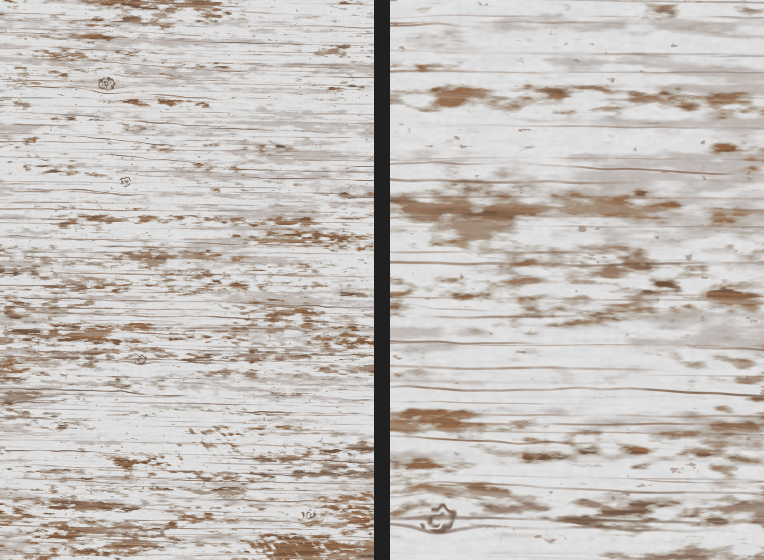
Left, the full canvas; right, a detail of the centre.
Write a Shadertoy shader that draws this texture.

```glsl
#define PAINT_WHITE vec3(0.872, 0.872, 0.872)
#define PAINT_GREY vec3(0.75, 0.725, 0.71)
#define STAIN vec3(0.68, 0.635, 0.58)
#define WOOD_GREY vec3(0.60, 0.51, 0.45)
#define WOOD_WARM vec3(0.57, 0.41, 0.29)
#define WOOD_DARK vec3(0.41, 0.31, 0.24)
#define WEAR_LEVEL 0.75
#define WEAR_EDGE 0.10
#define GRAIN_TILT 0.018
#define CRACK_WIDTH 0.0005
#define KNOT_COUNT 4
#define SAW_PITCH 88.0

float hash(vec2 p) {
    return fract(sin(dot(p, vec2(127.1, 311.7))) * 43758.5453);
}

float noise(vec2 p) {
    vec2 i = floor(p), f = fract(p);
    f = f * f * (3.0 - 2.0 * f);
    return mix(mix(hash(i), hash(i + vec2(1, 0)), f.x),
               mix(hash(i + vec2(0, 1)), hash(i + vec2(1, 1)), f.x), f.y);
}

float fbm(vec2 p) {
    float sum = 0.0, amp = 0.533;
    for (int i = 0; i < 4; i++) {
        sum += amp * noise(p);
        p = p * 2.03 + 17.3;
        amp *= 0.5;
    }
    return sum;
}

// Broken hairline splits, one per row, drifting with the grain
float cracks(vec2 p, float rows, float pixel) {
    float y = p.y * rows + 1.1 * noise(p * vec2(2.2, 4.0));
    float row = floor(y);
    float seed = hash(vec2(row, rows));
    float wobble = noise(vec2(p.x * 14.0, row * 3.7)) + 0.5 * noise(vec2(p.x * 60.0, row * 5.1));
    float centre = 0.2 + 0.5 * seed + 0.16 * (wobble - 0.5);
    float dist = abs(fract(y) - centre) / rows;
    float present = smoothstep(0.40, 0.70, noise(vec2(p.x * 5.0 + seed * 50.0, row * 7.3)));
    float gaps = smoothstep(0.15, 0.70, fbm(vec2(p.x * 28.0 + seed * 90.0, row * 2.9)));
    float width = CRACK_WIDTH * (0.4 + 1.2 * seed);
    return present * gaps * (1.0 - smoothstep(width * 0.3, width + 0.8 * pixel, dist));
}

void mainImage(out vec4 fragColor, in vec2 fragCoord) {
    float pixel = 1.0 / iResolution.y;
    vec2 uv = fragCoord * pixel;
    float aspect = iResolution.x * pixel;
    vec2 p = uv + vec2(0.0, GRAIN_TILT * uv.x);

    // Knots: bend the grain and collect rings
    float knotRing = 0.0, knotHalo = 0.0, knotCore = 0.0;
    for (int i = 0; i < KNOT_COUNT; i++) {
        float id = float(i);
        vec2 centre = vec2(aspect * (0.1 + 0.8 * hash(vec2(id, 4.7))),
                           (id + 0.25 + 0.5 * hash(vec2(id, 9.2))) / float(KNOT_COUNT));
        vec2 d = uv - centre;
        float size = 0.009 + 0.007 * hash(vec2(id, 2.3));
        float r = length(d * vec2(0.85, 1.1)) / size;
        p.y -= 0.6 * d.y * exp(-r * r * 0.35);
        r += 0.5 * (noise(d * 260.0 + id * 9.0) - 0.5);
        float broken = smoothstep(0.25, 0.6, noise(d * 190.0 + 31.0 + id));
        float rings = 0.5 + 0.5 * cos(6.283 * (r - 0.8) * 1.7);
        knotRing += broken * rings * (1.0 - smoothstep(0.85, 1.25, r));
        knotCore += 1.0 - smoothstep(0.5, 1.1, r);
        vec2 stretched = d * vec2(0.4, 1.0) / size;
        knotHalo += exp(-dot(stretched, stretched));
    }

    // Wear: long streaks, broad patches and flaked, ragged edges
    float streak = fbm(p * vec2(8.0, 62.0));
    float broad = fbm(p * vec2(3.5, 11.0) + 41.0);
    float ragged = fbm(p * vec2(62.0, 190.0) + 7.0);
    float flakes = noise(uv * vec2(210.0, 330.0) + 5.0) - 0.5;
    float wear = streak + 0.6 * (broad - 0.5) + 0.85 * (ragged - 0.5) + 0.09 * flakes;
    float lowBand = 1.0 - smoothstep(0.05, 0.30, uv.y);
    wear += 0.20 * lowBand;
    wear += 0.05 * (1.0 - smoothstep(0.0, 0.12, abs(uv.y - 0.40)));
    wear += 0.09 * knotHalo - 0.12 * knotCore;

    // Slanted saw tooth marks in the lower patches
    float sawZone = smoothstep(0.40, 0.60, noise(uv * vec2(6.0, 9.0) + 3.0))
                  * (1.0 - smoothstep(0.20, 0.34, uv.y));
    float teeth = sin(6.283 * SAW_PITCH * (0.75 * uv.x + 0.6 * uv.y)
                + 3.0 * noise(uv * 35.0));
    wear += 0.16 * sawZone * teeth * noise(uv * vec2(90.0, 190.0));

    // Paint: white with thin grey streaks and a hazy side
    float haze = smoothstep(0.35, 0.62, uv.x) * smoothstep(0.45, 0.75, uv.y);
    float thin = fbm(p * vec2(6.0, 85.0) + 91.0) + 0.4 * (broad - 0.5)
               + 0.6 * (ragged - 0.5) + 0.06 * haze;
    vec3 color = mix(PAINT_WHITE, PAINT_GREY, smoothstep(0.46, 0.74, thin));
    float stain = smoothstep(WEAR_LEVEL - 0.17, WEAR_LEVEL, wear);
    color = mix(color, STAIN, 0.75 * stain);

    // Bare wood
    float fibre = fbm(p * vec2(18.0, 210.0) + 23.0);
    float warmth = smoothstep(0.38, 0.68, fbm(p * vec2(4.0, 17.0) + 63.0) + 0.07 * lowBand);
    vec3 wood = mix(WOOD_GREY, WOOD_WARM, warmth);
    wood = mix(wood, WOOD_DARK, 0.85 * smoothstep(0.48, 0.74, fibre));
    wood = mix(wood, STAIN, 0.6 * (1.0 - smoothstep(0.28, 0.48, fibre)));
    float bare = smoothstep(WEAR_LEVEL - 0.5 * WEAR_EDGE, WEAR_LEVEL + WEAR_EDGE, wear);
    color = mix(color, wood, bare);

    // Cracks, specks and knot rings
    float split = max(cracks(p, 37.0, pixel), 0.8 * cracks(p + 5.3, 66.0, pixel));
    split = max(split, 0.5 * cracks(p + 2.7, 118.0, pixel));
    color = mix(color, mix(WOOD_DARK, WOOD_WARM, 0.6 * warmth), 0.8 * split);
    float speck = smoothstep(0.74, 0.84, fbm(p * vec2(110.0, 190.0) + 12.0));
    color = mix(color, WOOD_GREY, 0.7 * speck);
    color = mix(color, WOOD_DARK, 0.85 * min(knotRing, 1.0));

    // Fine tooth of the surface
    float tooth = noise(uv * vec2(330.0, 420.0)) + noise(p * vec2(60.0, 480.0)) - 1.0;
    color += 0.03 * tooth;
    fragColor = vec4(clamp(color, 0.0, 1.0), 1.0);
}
```
